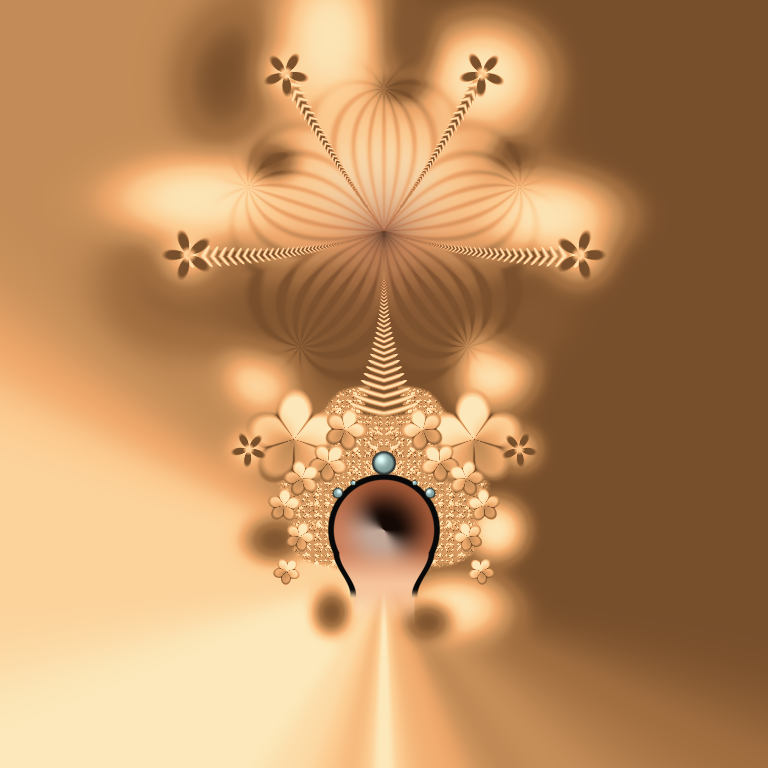
A Shadertoy shader for this background:

```glsl
const float PI = 3.14159265;
// Soft patches: center and half size
const vec4 GLOWS[9] = vec4[9](
  vec4(-.07, .95, .075, .12), vec4(.13, .90, .085, .075), vec4(-.24, .74, .12, .055),
  vec4(.21, .72, .10, .055), vec4(0, .76, .17, .13), vec4(-.155, .515, .05, .05),
  vec4(.14, .52, .055, .055), vec4(.145, .31, .04, .04), vec4(.09, .21, .075, .045));
const vec4 SHADES[11] = vec4[11](
  vec4(.035, .95, .035, .07), vec4(-.14, .59, .09, .065), vec4(.19, .58, .07, .05),
  vec4(-.06, .55, .07, .11), vec4(.055, .57, .05, .09), vec4(-.145, .79, .032, .025),
  vec4(.17, .80, .03, .022), vec4(.022, .885, .03, .018), vec4(-.142, .297, .04, .03),
  vec4(-.068, .203, .025, .03), vec4(.057, .19, .032, .026));

float hash(vec2 p) { return fract(sin(dot(p, vec2(127.1, 311.7))) * 43758.5); }

// Brown to cream colour scale
vec3 ramp(float t) {
  vec3 c = mix(vec3(.47, .31, .17), vec3(.63, .43, .25), smoothstep(0., .22, t));
  c = mix(c, vec3(.78, .56, .35), smoothstep(.2, .45, t));
  c = mix(c, vec3(.94, .66, .42), smoothstep(.4, .65, t));
  c = mix(c, vec3(.99, .80, .57), smoothstep(.6, .82, t));
  return mix(c, vec3(.99, .91, .73), smoothstep(.78, 1., t));
}
// Wide rays around a point; angle zero points down
float backdrop(vec2 d) {
  float a = atan(d.x, -d.y);
  float t = .4 * smoothstep(-PI, -2.8, a) + .45 * smoothstep(-2.35, -1.85, a);
  t += .15 * smoothstep(-1.5, -1.1, a) - .25 * smoothstep(-.7, -.15, a);
  t -= .35 * smoothstep(.1, .6, a) + .4 * smoothstep(.7, 1.5, a);
  return t + .22 * exp(-a * a * 220.) + .04 * cos(a * 17.) * exp(-a * a * 2.);
}
float soft(float t, vec2 p, vec4 patch_, float tone) {
  vec2 d = (p - patch_.xy) / patch_.zw;
  return mix(t, tone, exp(-pow(dot(d, d), 1.5)));
}
// Lines from the hub to the cusp of each of five petals
float fieldLines(vec2 d, float reach) {
  float a = atan(d.y, d.x) - .5 * PI, sector = .4 * PI, r = length(d) / reach;
  a -= sector * floor(a / sector + .5);
  vec2 w = r * r * vec2(cos(2. * a), sin(2. * a)), v = vec2(1. - w.x, w.y);
  float sigma = atan(w.x * v.y + w.y * v.x, w.x * v.x - w.y * v.y);
  return pow(.5 + .5 * cos(12. * sigma), 3.) * exp(-pow(r / 1.08, 8.));
}
// Tapered arm of chevron scales, self-similar towards the hub
float arm(float t, vec2 d, float heading, float bend, float len, vec2 taper, float px) {
  float r = length(d) + 1e-5;
  float side = abs(r * (atan(d.y, d.x) - heading - bend * r / len));
  float width = taper.x * pow(r / len, taper.y) + .0008;
  float wave = sin(2. * PI * (log(r) * 20. + .7 * side / width));
  float scales = .42 + .55 * wave * smoothstep(1.5, 4., r / (20. * px));
  float edge = width * (.85 + .25 * wave);
  return mix(t, scales, smoothstep(px, -px, side - edge) * smoothstep(len + .01, len, r));
}
// Five-petal blossom lit from the upper left
float rosette(float t, vec2 d, float radius, float turn) {
  float r = length(d) / radius + 1e-4;
  float lobe = abs(sin(2.5 * (atan(d.y, d.x) + turn))), edge = .65 + .4 * lobe;
  float tone = .62 + .25 * r + .3 * dot(d / (r * radius), vec2(-.45, .8));
  tone -= .55 * exp(-lobe * lobe * 60.) + .5 * smoothstep(edge - .25, edge, r);
  return mix(t, tone, smoothstep(edge + .05, edge - .08, r));
}
// Dark thin lobes on a glow
float star(float t, vec2 d, float radius, float turn) {
  float lobe = abs(cos(2.5 * (atan(d.y, d.x) + turn))), r = length(d) / radius;
  t = mix(t, .95, exp(-r * r) * .8);
  return mix(t, 0., smoothstep(lobe, lobe - .25, r) * smoothstep(.1, .35, r));
}
// Jittered blossoms on three scales
float florets(vec2 p) {
  float t = .5;
  for (int i = 0; i < 3; i++) {
    vec2 g = p * 40. * exp2(float(i) * .9), cell = floor(g);
    vec2 jitter = vec2(hash(cell), hash(cell + 7.3)) - .5;
    t = rosette(t, g - cell - .5 - .25 * jitter, .25 + .15 * hash(cell + 3.1), 6. * jitter.x);
  }
  return t;
}
// Disc with a tapering neck
float keyhole(vec2 q) {
  float disc = length(q) - .069;
  float neck = abs(q.x) - mix(.040, .062, smoothstep(-.085, -.03, q.y));
  return q.y < -.03 ? min(disc, neck) : disc;
}
vec3 bead(vec3 c, vec2 d, float radius, float px) {
  float r = length(d), shine = length(d / radius - vec2(-.25, .3));
  vec3 ball = vec3(.50, .61, .60) + .4 * exp(-4. * shine * shine);
  ball *= 1. - .8 * smoothstep(.65, 1., r / radius);
  return mix(c, ball, smoothstep(px, -px, r - radius));
}
void mainImage(out vec4 fragColor, in vec2 fragCoord) {
  float px = 1. / iResolution.y;
  vec2 p = (fragCoord - vec2(.5 * iResolution.x, 0)) * px, m = vec2(abs(p.x), p.y);
  vec2 hub = vec2(0, .699), d = p - hub, q = p - vec2(0, .31);
  float t = backdrop(p - vec2(0, .25));
  t = soft(t, p, vec4(-.19, .89, .08, .10), .02);
  t = soft(t, p, vec4(-.26, .63, .11, .09), .12);
  for (int i = 0; i < 9; i++) t = soft(t, p, GLOWS[i], .95);
  for (int i = 0; i < 11; i++) t = soft(t, p, SHADES[i], .07);
  t -= .22 * fieldLines(d, .185);
  // Crown, blossoms and arms
  float crown = length((m - vec2(0, .37)) / vec2(.135, .125)) - 1.;
  crown += .12 * sin(45. * m.x) * sin(50. * m.y);
  t = mix(t, florets(m), smoothstep(.04, -.04, crown) * smoothstep(.22, .24, p.y));
  t = rosette(t, m - vec2(.117, .428), .062, .3);
  for (int i = 0; i < 6; i++) {
    float k = float(i), a = 1.2 - .32 * k;
    vec2 center = vec2(0, .31) + vec2(cos(a), sin(a)) * (.125 + .015 * cos(k * 2.4));
    t = rosette(t, m - center, .027 - .002 * k, a);
  }
  t = arm(t, m - hub, -.1 * PI, .19, .255, vec2(.014, 1.4), px);
  t = arm(t, m - hub, .3 * PI, .07, .24, vec2(.010, 1.4), px);
  t = arm(t, m - hub, -.5 * PI, 0., .235, vec2(.042, 2.6), px);
  t = star(t, m - vec2(.176, .415), .025, .2);
  t = star(t, m - vec2(.255, .668), .036, 0.);
  t = star(t, m - vec2(.128, .904), .032, .4);
  // Rosy hub
  vec3 color = ramp(clamp(t, 0., 1.));
  float r = length(d) + 1e-4;
  color = mix(color, vec3(.90, .52, .38), .65 * exp(-r / .055));
  color *= 1. - .65 * exp(-r / .03) * (.7 - .3 * d.y / r);
  // Keyhole with conic sheen and dark rim
  float hole = keyhole(q), sheen = .5 + .5 * cos(atan(q.y, q.x) - .95);
  vec3 inside = mix(vec3(.76, .65, .59), vec3(.08, .035, .02), smoothstep(.1, .85, sheen));
  inside = mix(inside, vec3(.82, .45, .28), .75 * smoothstep(.015, .068, length(q)));
  inside = mix(inside, vec3(.97, .77, .61), smoothstep(-.02, -.075, q.y));
  color = mix(color, inside, smoothstep(px, -px, hole) * smoothstep(-.13, -.07, q.y));
  float rim = smoothstep(.0035 + px, .0025, abs(hole)) * smoothstep(-.09, -.076, q.y);
  color = mix(color, vec3(.03), rim);
  color = bead(color, p - vec2(0, .397), .0156, px);
  color = bead(color, m - vec2(.060, .358), .0068, px);
  color = bead(color, m - vec2(.040, .371), .0035, px);
  fragColor = vec4(color, 1);
}
```
